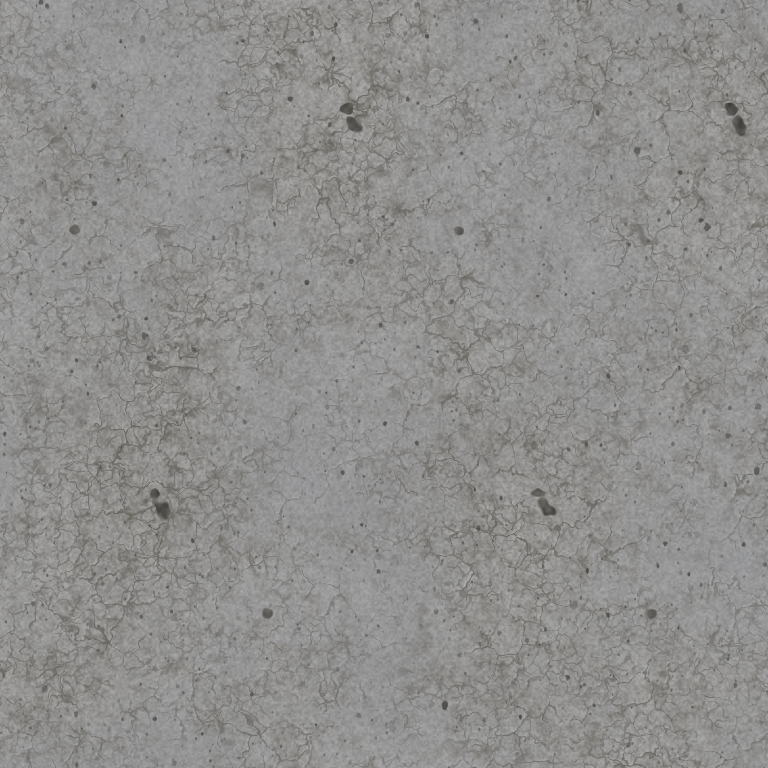
Give the GLSL for this texture, as a Shadertoy shader.

```glsl
#define SMOOTH_COLOR vec3(0.592, 0.594, 0.600)
#define ROUGH_COLOR vec3(0.588, 0.583, 0.573)
#define DIRT_COLOR vec3(0.43, 0.415, 0.38)
#define PORE_COLOR vec3(0.26, 0.255, 0.24)
#define CRACK_WIDTH 0.0018
#define CRACK_DEPTH 0.85
#define GRAIN 0.15
#define PIT_ANCHOR vec2(0.455, 0.852)

vec2 hash2(vec2 p) {
    vec3 q = fract(p.xyx * vec3(0.1031, 0.1030, 0.0973));
    q += dot(q, q.yzx + 33.33);
    return fract((q.xx + q.yz) * q.zy);
}

float noise(vec2 p) {
    vec2 i = floor(p), f = fract(p);
    f = f * f * (3.0 - 2.0 * f);
    float low = mix(hash2(i).x, hash2(i + vec2(1, 0)).x, f.x);
    float high = mix(hash2(i + vec2(0, 1)).x, hash2(i + vec2(1, 1)).x, f.x);
    return mix(low, high, f.y);
}

float fbm(vec2 p) {
    float sum = 0.0, amp = 0.53;
    for (int i = 0; i < 4; i++) {
        sum += amp * noise(p);
        p = mat2(1.6, 1.2, -1.2, 1.6) * p + 17.3;
        amp *= 0.5;
    }
    return sum;
}

// Distance to the nearest border between jittered cells, in canvas units
float cellBorder(vec2 p, float scale) {
    p *= scale;
    vec2 id = floor(p);
    float first = 9.0, second = 9.0;
    for (int y = -1; y <= 1; y++)
    for (int x = -1; x <= 1; x++) {
        vec2 cell = id + vec2(x, y);
        float d = length(cell + hash2(cell + scale) - p);
        second = min(second, max(first, d));
        first = min(first, d);
    }
    return 0.5 * (second - first) / scale;
}

// Broken, wandering hairline cracks
float cracks(vec2 p, float scale, float rough) {
    vec2 warp = vec2(fbm(p * 60.0), fbm(p * 60.0 + 70.0)) - 0.5;
    float d = cellBorder(p + 0.026 * warp, scale);
    float presence = smoothstep(0.38, 0.66, fbm(p * 30.0 + scale) + 0.16 * (rough - 0.45));
    return presence * (1.0 - smoothstep(0.0, CRACK_WIDTH, d));
}

// Scattered round to oval air holes of one size class
float pores(vec2 p, float scale, float share, float radius) {
    vec2 id = floor(p * scale);
    float cover = 0.0;
    for (int y = -1; y <= 1; y++)
    for (int x = -1; x <= 1; x++) {
        vec2 cell = id + vec2(x, y);
        vec2 kind = hash2(cell + scale * 3.0);
        vec2 look = hash2(cell + scale * 7.0);
        vec2 d = p - (cell + hash2(cell + scale)) / scale;
        d.x *= 1.0 + 0.6 * look.x;
        d += 0.6 * radius * (vec2(noise(p * 300.0), noise(p * 300.0 + 40.0)) - 0.5);
        float r = radius * mix(0.55, 1.2, kind.y);
        float hole = 1.0 - smoothstep(r - 0.0012, r + 0.0012, length(d));
        cover = max(cover, step(kind.x, share) * hole * mix(0.2, 0.95, look.y * look.y));
    }
    return cover;
}

// Offset to the nearest point of a staggered lattice
vec2 staggered(vec2 p, vec2 anchor) {
    vec2 q = p - anchor;
    float row = round(q.y * 2.0);
    q -= row * vec2(0.25, 0.5);
    q.x -= 0.5 * round(q.x * 2.0);
    return q;
}

float pit(vec2 q, vec2 radii) {
    return 1.0 - smoothstep(0.72, 1.18, length(q / radii));
}

void mainImage(out vec4 fragColor, in vec2 fragCoord) {
    vec2 p = fragCoord / iResolution.xy;

    // Broad alternation of smooth cool and rough warm concrete
    float wave = cos(12.566 * (p.x - 0.42)) * cos(6.283 * (p.y - 0.84));
    float rough = clamp(0.48 + 0.32 * wave + 0.9 * (fbm(p * 8.0) - 0.5), 0.0, 1.0);
    vec3 color = mix(SMOOTH_COLOR, ROUGH_COLOR, rough);

    // Faint clouds, patchy dirt and crisp grain
    color += 0.05 * (fbm(p * vec2(13.0, 9.0) + 5.0) - 0.5);
    float dirt = smoothstep(0.46, 0.80, fbm(p * 58.0 + 9.0)) * (0.2 + 0.6 * rough);
    dirt *= 0.3 + 1.4 * noise(p * 190.0);
    color = mix(color, DIRT_COLOR, 0.55 * dirt);
    float grain = 0.6 * noise(p * 400.0) + 0.4 * noise(p * 210.0 + 31.0) - 0.5;
    color += GRAIN * (0.65 + 0.6 * rough) * grain;

    // Cracks with a faint lit lip
    float crack = max(cracks(p, 25.0, rough), 0.75 * cracks(p, 52.0, rough));
    float lip = cracks(p + vec2(0.002, -0.002), 25.0, rough);
    color += 0.03 * lip * (1.0 - crack);
    color = mix(color, DIRT_COLOR * 0.84, CRACK_DEPTH * crack * (0.4 + 0.55 * rough));

    // Pores from coarse to pinprick
    float pore = pores(p, 15.0, 0.22, 0.0048);
    pore = max(pore, pores(p, 36.0, 0.36, 0.0029));
    pore = max(pore, 0.85 * pores(p, 72.0, 0.38, 0.0017));
    color = mix(color, PORE_COLOR, 0.85 * pore);

    // Large pits: a ragged pair and a lone shallow one
    vec2 ragged = 0.008 * (vec2(noise(p * 110.0), noise(p * 110.0 + 50.0)) - 0.5);
    vec2 q = staggered(p, PIT_ANCHOR) + ragged;
    float deep = max(pit(q - vec2(-0.003, 0.006), vec2(0.0085, 0.0065)),
                     pit(mat2(0.8, -0.6, 0.6, 0.8) * (q - vec2(0.007, -0.015)), vec2(0.008, 0.014)));
    float shallow = pit(staggered(p, vec2(0.098, 0.70)) + 0.6 * ragged, vec2(0.0066));
    color = mix(color, PORE_COLOR * (0.7 + 0.8 * noise(p * 140.0)), 0.9 * deep);
    color = mix(color, PORE_COLOR * (0.95 + 0.6 * noise(p * 160.0)), 0.8 * shallow);

    fragColor = vec4(color, 1.0);
}
```
